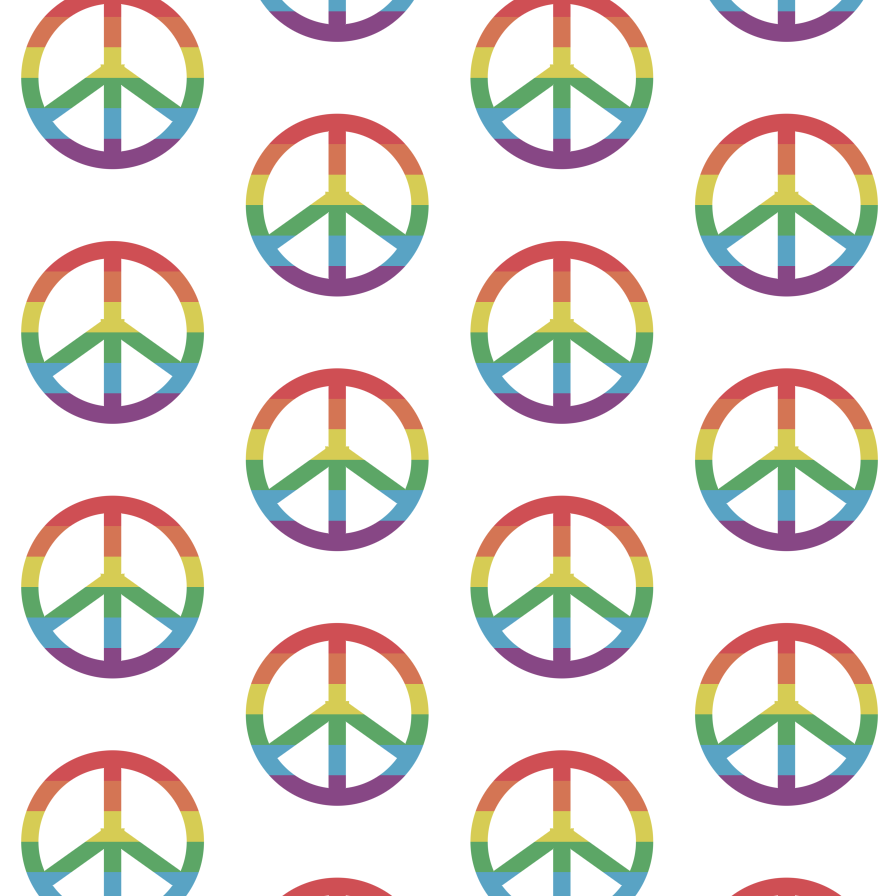
Write a WebGL 1 fragment shader that draws this pattern.

```glsl
precision highp float;
// Rainbow peace signs on white, in columns where every second one drops half a step.
// Each sign is a signed distance built from a ring, a stem and two mirrored arms,
// in units of its own radius, filled with six level bands of equal height.

uniform vec2 u_resolution;

// Signed distance to the sign of radius 1 centred at the origin.
float peaceSign(vec2 p) {
    float r = length(p);
    vec2 q = vec2(abs(p.x), p.y);
    float ring = 0.811 - r;
    float stem = q.x - 0.095;
    float arm = abs(dot(q - vec2(0.0, 0.1), vec2(0.581, 0.814))) - 0.091;
    // Small shoulder where the arms leave the stem
    float shoulder = max(q.x - 0.13, abs(q.y - 0.1) - 0.046);
    float strokes = min(min(ring, stem), min(arm, shoulder));
    return max(r - 1.0, strokes);
}

// Six bands from top to bottom, each a third of the radius high.
vec3 rainbow(float y, float pixel) {
    vec3 color = vec3(0.81, 0.31, 0.33);
    float depth = (1.0 - y) * 3.0;
    float soft = 1.5 * pixel;
    color = mix(color, vec3(0.83, 0.46, 0.33), smoothstep(-soft, soft, depth - 1.0));
    color = mix(color, vec3(0.84, 0.80, 0.33), smoothstep(-soft, soft, depth - 2.0));
    color = mix(color, vec3(0.36, 0.65, 0.40), smoothstep(-soft, soft, depth - 3.0));
    color = mix(color, vec3(0.35, 0.64, 0.77), smoothstep(-soft, soft, depth - 4.0));
    return mix(color, vec3(0.53, 0.28, 0.52), smoothstep(-soft, soft, depth - 5.0));
}

void main() {
    vec2 uv = gl_FragCoord.xy / u_resolution.y;
    vec2 spacing = vec2(0.2507, 0.2842);
    float radius = 0.102;
    float pixel = 1.0 / (u_resolution.y * radius);

    // Half-drop repeat: shift odd columns by half a step
    vec2 grid = (uv - vec2(0.0003, 0.629)) / spacing;
    grid.y += 0.5 * mod(floor(grid.x), 2.0) + 0.5;
    vec2 p = (fract(grid) - 0.5) * spacing / radius;

    float coverage = 1.0 - smoothstep(-0.7 * pixel, 0.7 * pixel, peaceSign(p));
    gl_FragColor = vec4(mix(vec3(1.0), rainbow(p.y, pixel), coverage), 1.0);
}
```
